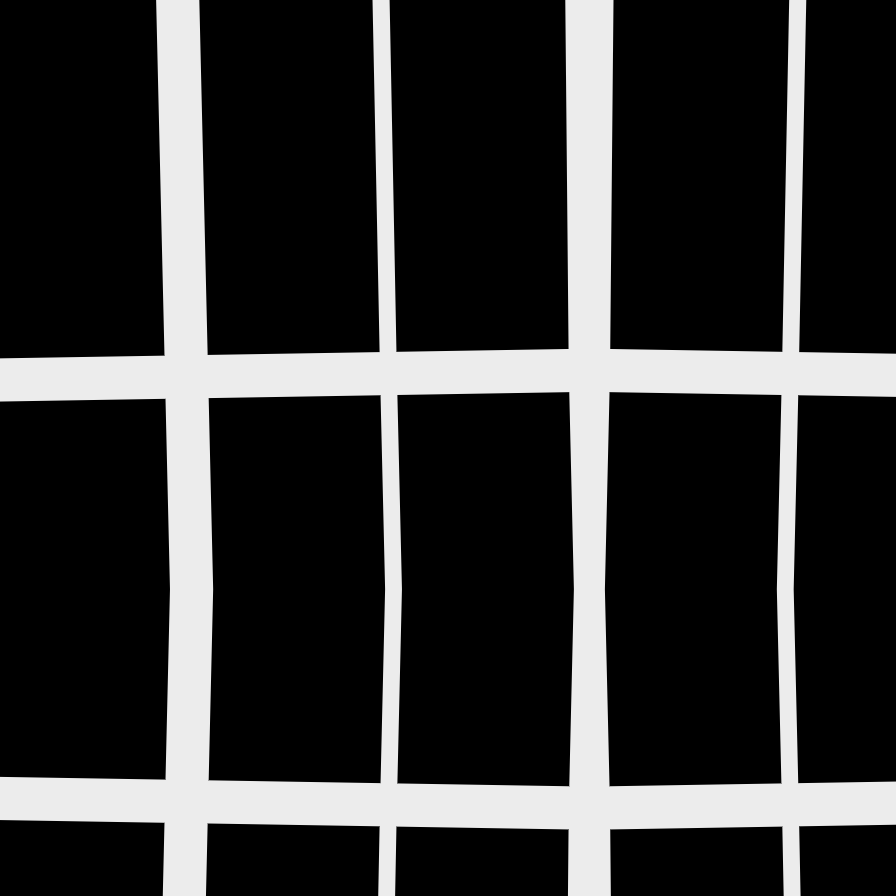
Give the GLSL for this pattern, as a Shadertoy shader.

```glsl
// Pale lattice of alternating wide and thin uprights crossed by wide bars.
// The plane is mirrored about two fold axes, and the repeated lines lean
// slightly with distance from the folds, so they bend where they cross them.

const vec3 GAP_COLOR = vec3(0.0);
const vec3 BAR_COLOR = vec3(0.925);

const vec2 FOLD_CENTER = vec2(0.6578, 0.3424);
const float UPRIGHT_PITCH = 0.2254;
const float UPRIGHT_SHIFT = 0.0068;   // wide upright is cropped by the fold
const float WIDE_HALF = 0.0241;
const float THIN_HALF = 0.0094;
const float ROW_PITCH = 0.4888;
const float ROW_SLOPE = 0.0165;
const float LEAN = 0.0235;            // upright slope between the rows
const float LEAN_LOSS = 0.016;        // slope lost near the fold, past a row
const float LEAN_REACH = 0.449;

// Sideways offset of the uprights at folded position q.
float uprightLean(vec2 q) {
    float rowHeight = 0.5 * ROW_PITCH;
    float nearFold = max(1.0 - q.x / LEAN_REACH, 0.0);
    float outerLean = LEAN - LEAN_LOSS * nearFold * nearFold;
    return LEAN * min(q.y, rowHeight) + outerLean * max(q.y - rowHeight, 0.0);
}

// Signed distance to the nearest upright; even ones are wide, odd ones thin.
float uprightDistance(vec2 q) {
    float x = q.x - uprightLean(q) + UPRIGHT_SHIFT;
    float index = floor(x / UPRIGHT_PITCH + 0.5);
    float halfWidth = mix(WIDE_HALF, THIN_HALF, mod(index, 2.0));
    return abs(x - index * UPRIGHT_PITCH) - halfWidth;
}

// Signed distance to the nearest horizontal bar.
float rowDistance(vec2 q) {
    float y = q.y + ROW_SLOPE * q.x;
    return abs(mod(y, ROW_PITCH) - 0.5 * ROW_PITCH) - WIDE_HALF;
}

void mainImage(out vec4 fragColor, in vec2 fragCoord) {
    vec2 uv = fragCoord / iResolution.y;
    float pixel = 1.0 / iResolution.y;

    // Mirror into one quadrant, then join both line families.
    vec2 q = abs(uv - FOLD_CENTER);
    float dist = min(uprightDistance(q), rowDistance(q));

    // One-pixel smooth edge.
    float coverage = clamp(0.5 - dist / pixel, 0.0, 1.0);
    fragColor = vec4(mix(GAP_COLOR, BAR_COLOR, coverage), 1.0);
}
```
